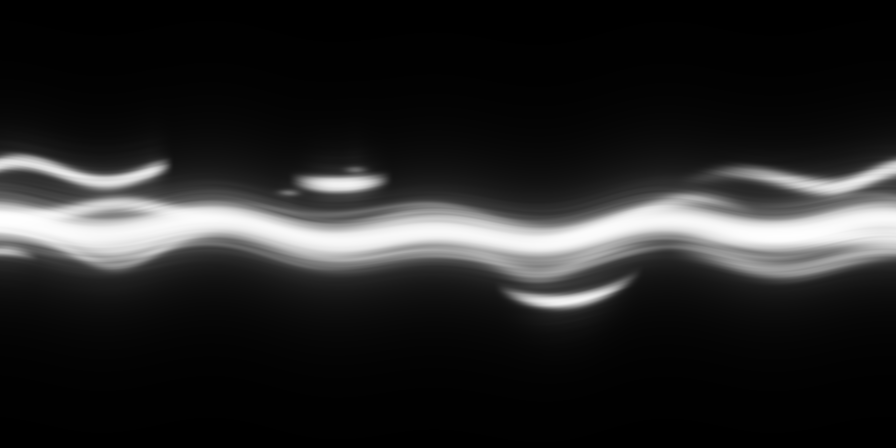
Give the GLSL for this background, as a Shadertoy shader.

```glsl
const float THREADS = 9.0;
const vec3 TINT = vec3(1.0);

float hash(float n) {
    return fract(sin(n * 91.37) * 4375.85);
}

vec2 gradient(vec2 cell) {
    float angle = 6.2832 * hash(dot(cell, vec2(1.37, 7.91)));
    return vec2(cos(angle), sin(angle));
}

float gradientNoise(vec2 p) {
    vec2 i = floor(p), f = fract(p);
    vec2 u = f * f * f * (f * (f * 6.0 - 15.0) + 10.0);
    vec2 e = vec2(1.0, 0.0);
    float low = mix(dot(gradient(i), f), dot(gradient(i + e), f - e), u.x);
    float high = mix(dot(gradient(i + e.yx), f - e.yx),
                     dot(gradient(i + e.xx), f - e.xx), u.x);
    return mix(low, high, u.y);
}

float bump(float x, float center, float width) {
    float t = (x - center) / width;
    return exp(-t * t);
}

float span(float x, float start, float end, float soft) {
    return smoothstep(start, start + soft, x) * (1.0 - smoothstep(end - soft, end, x));
}

// Bright filament with a faint glow of its own
float ribbon(float y, float path, float thickness, float gain) {
    float d = y - path;
    return gain * (bump(d, 0.0, thickness) + 0.09 * exp(-abs(d) / 0.035));
}

float corePath(float x) {
    return 0.495 + 0.018 * cos(12.566 * (x - 0.977)) - 0.029 * bump(x, 1.016, 0.34);
}

// Thin threads that drift around the core
float threads(float x, float offset) {
    float sum = 0.0;
    for (float i = 0.0; i < THREADS; i++) {
        float phase = 6.2832 * hash(i + 3.0);
        float path = mix(-0.065, 0.05, i / (THREADS - 1.0))
                   + 0.012 * sin(x * (4.0 + 3.0 * hash(i + 17.0)) + phase);
        float fade = 0.5 + 0.5 * sin(x * 5.0 + phase * 2.0);
        sum += 0.22 * fade * bump(offset, path, 0.007);
    }
    return sum;
}

// Strands that split from the core on the left
float leftStrands(float x, float y) {
    float fade = span(x, -0.3, 0.56, 0.25);
    float v = ribbon(y, 0.510 + 0.034 * bump(x, 0.273, 0.143), 0.014, 1.4 * fade);
    v += ribbon(y, 0.500 - 0.055 * bump(x, 0.255, 0.143), 0.020, 0.9 * fade);
    v += ribbon(y, 0.492 - 0.083 * bump(x, 0.255, 0.143), 0.012, 0.6 * fade);
    v += ribbon(y, 0.616 + 0.022 * cos(16.1 * (x - 0.04)), 0.013, 1.9 * span(x, -0.2, 0.39, 0.06));
    return v + ribbon(y, 0.440 - 2.0 * x * x, 0.010, 0.9 * span(x, -0.2, 0.09, 0.08));
}

// Arches, detached flare and lower crescent
float middleStrands(float x, float y) {
    float v = ribbon(y, 0.479 + 0.050 * bump(x, 0.96, 0.16), 0.016, 0.4 * span(x, 0.72, 1.26, 0.2));
    v += ribbon(y, corePath(x) - 0.045, 0.018, 0.35 * span(x, 0.5, 1.2, 0.2));
    v += ribbon(y, 0.450 - 0.062 * bump(x, 1.2, 0.13), 0.018, 0.55 * span(x, 1.0, 1.5, 0.18));
    v += ribbon(y, 0.588 + 0.9 * pow(abs(x - 0.755), 2.0), 0.013, 2.6 * span(x, 0.64, 0.88, 0.11));
    v += ribbon(y, 0.620, 0.007, 0.4 * bump(x, 0.795, 0.022));
    v += ribbon(y, 0.570, 0.007, 0.4 * bump(x, 0.646, 0.022));
    return v + ribbon(y, 0.326 + 1.8 * pow(abs(x - 1.24), 2.0), 0.012, 2.4 * span(x, 1.10, 1.44, 0.16));
}

// Strands that fan out on the right
float rightStrands(float x, float y) {
    float v = ribbon(y, 0.445 + 0.108 * bump(x, 1.56, 0.24), 0.015, 1.0 * span(x, 1.12, 1.70, 0.22));
    float upper = 0.598 + 0.016 * cos(14.3 * (x - 1.64)) + 0.02 * smoothstep(1.85, 2.0, x);
    v += ribbon(y, upper, 0.015, 1.8 * span(x, 1.50, 2.5, 0.4));
    v += ribbon(y, 0.450 - 0.054 * bump(x, 1.75, 0.17), 0.018, 0.75 * span(x, 1.48, 2.4, 0.2));
    return v + ribbon(y, 0.472, 0.018, 1.6 * span(x, 1.5, 2.5, 0.25));
}

void mainImage(out vec4 fragColor, in vec2 fragCoord) {
    vec2 p = fragCoord / iResolution.xy * vec2(2.0, 1.0);
    float offset = p.y - corePath(p.x);

    // Fibres follow the flow of the core
    float fibre = gradientNoise(vec2(p.x * 3.0, offset * 85.0))
                + 0.5 * gradientNoise(vec2(p.x * 5.0 + 9.0, offset * 170.0));
    float strands = leftStrands(p.x, p.y) + middleStrands(p.x, p.y) + rightStrands(p.x, p.y);
    float light = strands * (1.0 + 0.35 * fibre);

    // Core, soft body and wide halo
    light += 2.7 * bump(offset, 0.0, 0.022);
    light += 0.35 * bump(offset, 0.0, 0.055) * (1.0 + 0.7 * fibre);
    light += threads(p.x, offset);
    light += 0.36 * exp(-abs(offset) / 0.085);

    fragColor = vec4(TINT * (1.0 - exp(-light)), 1.0);
}
```
